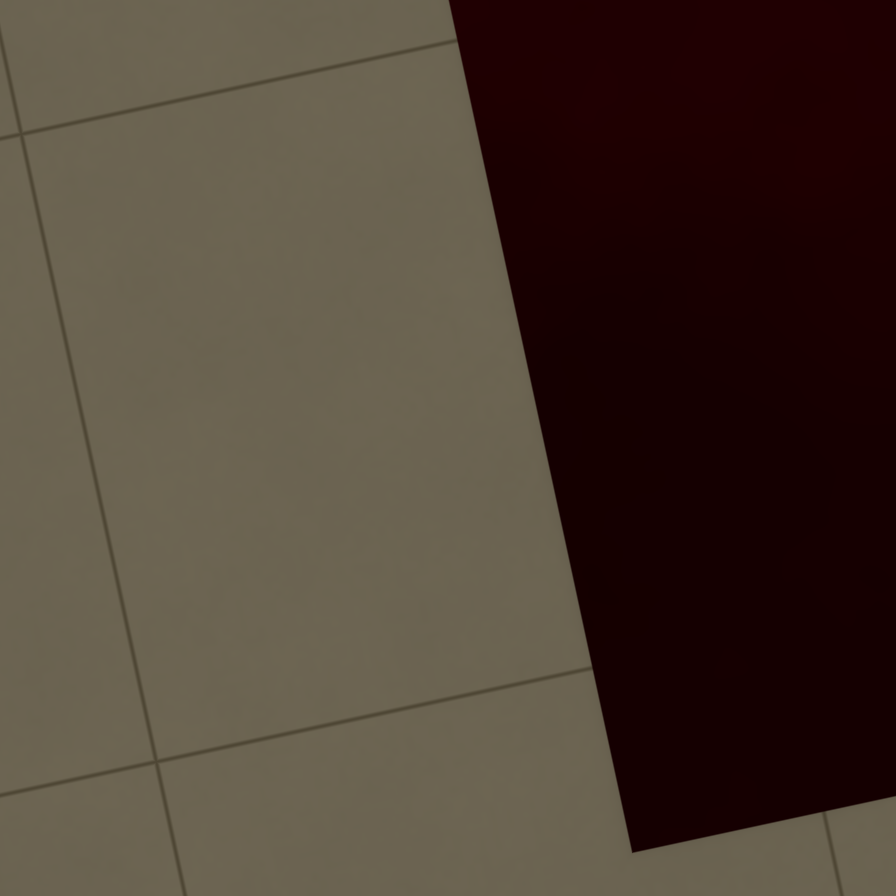
A three.js fragment shader for this texture:

```glsl
// Large square floor tiles, turned slightly, with a dark red mat over the right.
// One rotated frame serves both: distances to repeated grout lines and to the
// mat's corner shape the edges, and value noise mottles the two surfaces.
varying vec2 vUv;

const float TILT = 0.2120;
const float TILE_SIZE = 0.7165;
const vec2 GROUT_CROSSING = vec2(0.1745, 0.1497);
const vec2 MAT_CORNER = vec2(0.7057, 0.0482);
const float GROUT_HALF_WIDTH = 0.0021;
const float GROUT_SOFTNESS = 0.0021;
const float EDGE_SOFTNESS = 0.0012;

const vec3 TILE_COLOR = vec3(0.420, 0.390, 0.318);
const vec3 GROUT_COLOR = vec3(0.305, 0.275, 0.205);
const vec3 MAT_DARK = vec3(0.083, 0.0, 0.002);
const vec3 MAT_RED = vec3(0.122, 0.0, 0.006);

float hash(vec2 p) {
  p = fract(p * vec2(0.1031, 0.1030));
  p += dot(p, p.yx + 33.33);
  return fract((p.x + p.y) * p.x * 37.7);
}

float noise(vec2 p) {
  vec2 cell = floor(p);
  vec2 f = fract(p);
  f = f * f * (3.0 - 2.0 * f);
  float low = mix(hash(cell), hash(cell + vec2(1.0, 0.0)), f.x);
  float high = mix(hash(cell + vec2(0.0, 1.0)), hash(cell + 1.0), f.x);
  return mix(low, high, f.y);
}

float fbm(vec2 p) {
  float sum = 0.0;
  float amplitude = 0.5;
  for (int i = 0; i < 4; i++) {
    sum += amplitude * noise(p);
    p = mat2(1.6, 1.2, -1.2, 1.6) * p + 17.3;
    amplitude *= 0.5;
  }
  return sum;
}

// Turns a canvas offset into the frame of the tiles
vec2 toFloor(vec2 offset) {
  float c = cos(TILT);
  float s = sin(TILT);
  return vec2(c * offset.x + s * offset.y, c * offset.y - s * offset.x);
}

vec3 floorColor(vec2 p) {
  // Distance to the nearest grout line in either direction
  vec2 toLine = abs(fract(p / TILE_SIZE + 0.5) - 0.5) * TILE_SIZE;
  float d = min(toLine.x, toLine.y);
  float grout = 1.0 - smoothstep(GROUT_HALF_WIDTH - GROUT_SOFTNESS,
                                 GROUT_HALF_WIDTH + GROUT_SOFTNESS, d);

  // Cloudy stone with a faint fine grain
  float mottle = fbm(p * 9.0 + 40.0) - 0.47;
  float grain = noise(p * 110.0 + 90.0) - 0.5;
  vec3 stone = TILE_COLOR * (1.0 + 0.045 * mottle + 0.012 * grain);
  return mix(stone, GROUT_COLOR, grout);
}

vec3 matColor(vec2 uv) {
  // Redder toward the top and the upper right, darkest in the middle
  float cloud = fbm(uv * 6.0 + 12.0) - 0.47;
  float rise = smoothstep(0.55, 0.98, uv.y + 0.25 * cloud);
  vec2 side = (uv - vec2(1.0, 0.70)) / vec2(0.16, 0.14);
  float glow = max(rise, 0.6 * exp(-dot(side, side)));
  return mix(MAT_DARK, MAT_RED, glow) * (1.0 + 0.12 * cloud);
}

void main() {
  vec3 color = floorColor(toFloor(vUv - GROUT_CROSSING));

  // The mat covers everything right of and above its corner
  vec2 q = toFloor(vUv - MAT_CORNER);
  float inside = min(q.x, q.y);
  float mat = smoothstep(-EDGE_SOFTNESS, EDGE_SOFTNESS, inside);
  color *= 1.0 - 0.05 * exp(-max(-inside, 0.0) / 0.006);
  color = mix(color, matColor(vUv), mat);

  gl_FragColor = vec4(color, 1.0);
}
```
